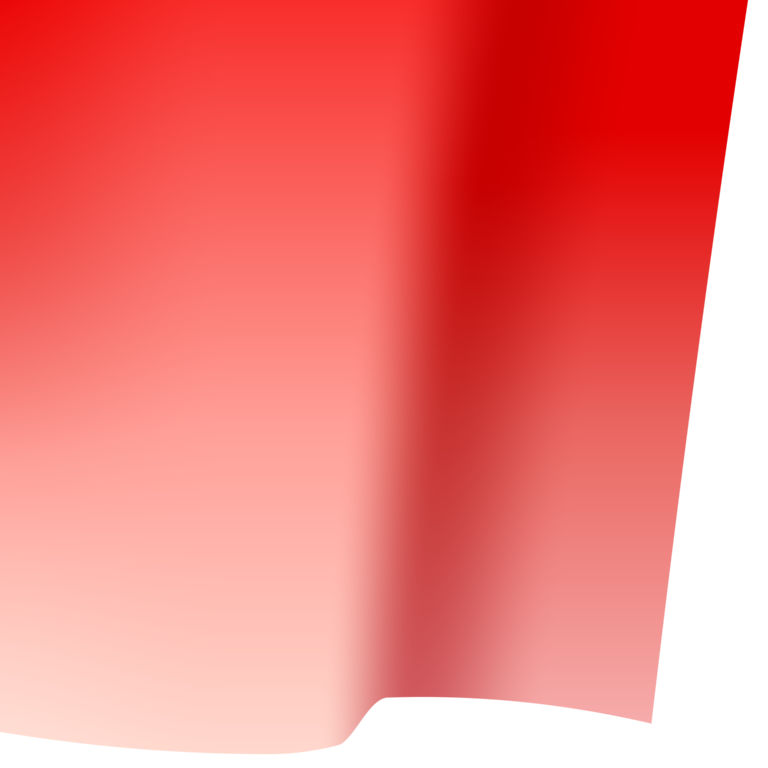
Write a three.js fragment shader that draws this background.

```glsl
#define LIT_TOP vec3(0.97, 0.18, 0.17)
#define LIT_MID vec3(1.00, 0.62, 0.59)
#define LIT_LOW vec3(1.00, 0.83, 0.79)
#define FOLD_TOP vec3(0.78, 0.00, 0.00)
#define FOLD_MID vec3(0.785, 0.20, 0.19)
#define FOLD_LOW vec3(0.82, 0.37, 0.39)
#define BACK_TOP vec3(0.89, 0.00, 0.00)
#define BACK_MID vec3(0.915, 0.395, 0.375)
#define BACK_LOW vec3(0.965, 0.68, 0.675)
#define FOLD_KNEE 0.76
#define BACK_KNEE 0.83
#define EDGE_SOFT 0.0012

varying vec2 vUv;

// Vertical three-stop ramp, with its top colour at height knee
vec3 ramp(float y, vec3 low, vec3 mid, vec3 top, float knee) {
  vec3 lower = mix(low, mid, (y - 0.05) / 0.40);
  vec3 upper = mix(mid, top, (y - 0.45) / (knee - 0.45));
  return clamp(y < 0.45 ? lower : upper, 0.0, 1.0);
}

// Hem of the cloth: a drooping front, an S-shaped step, a sloping back
float hemHeight(float x) {
  float fromDip = x - 0.35;
  float front = 0.018 + (fromDip < 0.0 ? 0.237 : 1.44) * fromDip * fromDip;
  float back = 0.0925 - 0.39 * (x - 0.55) * (x - 0.55);
  return mix(front, back, smoothstep(0.44, 0.505, x));
}

float sideEdge(float y) {
  return 0.8415 + 0.1325 * y - 0.018 * y * (1.0 - y);
}

float clothMask(vec2 p) {
  float slope = (hemHeight(p.x + 0.002) - hemHeight(p.x - 0.002)) / 0.004;
  float aboveHem = (p.y - hemHeight(p.x)) / sqrt(1.0 + slope * slope);
  float insideSide = sideEdge(p.y) - p.x;
  return smoothstep(-EDGE_SOFT, EDGE_SOFT, min(aboveHem, insideSide));
}

vec3 clothColor(vec2 p) {
  // Crease line, leaning to the right as it rises
  float fromFold = p.x - (0.527 + 0.1 * p.y + 0.05 * p.y * p.y);

  // Left border is deeper in tone near the top and paler near the hem
  float border = 1.0 - smoothstep(-0.05, 0.30, p.x);
  float shift = mix(-0.07, 0.20, smoothstep(0.1, 0.75, p.y)) * border;
  vec3 lit = ramp(p.y + shift, LIT_LOW, LIT_MID, LIT_TOP, 1.0);
  lit.r -= 0.04 * border * smoothstep(0.3, 0.7, p.y);

  vec3 fold = ramp(min(p.y, FOLD_KNEE), FOLD_LOW, FOLD_MID, FOLD_TOP, FOLD_KNEE);
  vec3 back = ramp(min(p.y, BACK_KNEE), BACK_LOW, BACK_MID, BACK_TOP, BACK_KNEE);

  // Steep shading into the crease, slower recovery behind it
  float frontWidth = 0.115 + 0.04 * p.y;
  vec3 front = mix(lit, fold, smoothstep(-frontWidth, 0.0, fromFold));
  return mix(front, back, smoothstep(0.0, 0.18, fromFold));
}

void main() {
  vec3 color = mix(vec3(1.0), clothColor(vUv), clothMask(vUv));
  gl_FragColor = vec4(color, 1.0);
}
```
